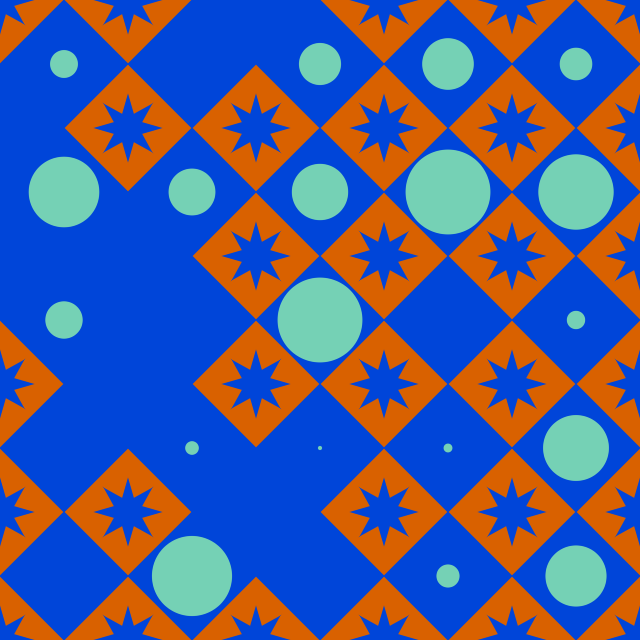
Reproduce this pattern procedurally as a three.js fragment shader.

```glsl
// Five by five lattice of pierced diamonds with a disc in each gap.
// Diamonds sit on the lattice corners and carry an eight-pointed star hole;
// hashed ranks choose which parts are left out and how large each disc is.

varying vec2 vUv;

const vec3 BLUE = vec3(0.0, 0.27, 0.85);
const vec3 ORANGE = vec3(0.85, 0.38, 0.0);
const vec3 TEAL = vec3(0.46, 0.82, 0.71);

// Lengths are in units of one repeat
const float REPEATS = 5.0;
const float DIAMOND_HALF = 0.495;
const float STAR_POINTS = 8.0;
const float STAR_TIP = 0.27;
const float STAR_NOTCH = 0.12;
const float DISC_MIN = 0.016;
const float DISC_MAX = 0.35;
const float EDGE = 0.005;

const float MISSING_DIAMONDS = 6.0;
const float MISSING_DISCS = 6.0;
const float DIAMOND_SEED = 3.7;
const float DISC_SEED = 11.3;
const float PI = 3.14159;

float hash(vec2 p) {
  return fract(sin(dot(p, vec2(127.1, 311.7))) * 43758.5453);
}

// Number of sites in a square grid whose hash is below that of this site
float hashRank(vec2 site, float gridSize, float seed) {
  float own = hash(site + seed);
  float lower = 0.0;
  for (int j = 0; j < 6; j++) {
    for (int i = 0; i < 6; i++) {
      vec2 other = vec2(float(i), float(j));
      bool inGrid = max(other.x, other.y) < gridSize;
      if (inGrid && hash(other + seed) < own) lower += 1.0;
    }
  }
  return lower;
}

float diamondDistance(vec2 p) {
  return (abs(p.x) + abs(p.y) - DIAMOND_HALF) * sqrt(0.5);
}

// Fold the plane into half of one point, then measure to its slanted side
float starDistance(vec2 p) {
  float sector = 2.0 * PI / STAR_POINTS;
  float angle = abs(mod(atan(p.y, p.x) + 0.5 * sector, sector) - 0.5 * sector);
  vec2 folded = length(p) * vec2(cos(angle), sin(angle));
  vec2 tip = vec2(STAR_TIP, 0.0);
  vec2 notch = STAR_NOTCH * vec2(cos(0.5 * sector), sin(0.5 * sector));
  vec2 side = normalize(notch - tip);
  return dot(folded - tip, vec2(side.y, -side.x));
}

float fill(float dist) {
  return 1.0 - smoothstep(-EDGE, EDGE, dist);
}

void main() {
  vec2 p = vUv * REPEATS;
  vec3 color = BLUE;

  // Pierced diamonds on the corners
  vec2 corner = floor(p + 0.5);
  float cornerRank = hashRank(corner, REPEATS + 1.0, DIAMOND_SEED);
  float diamond = max(diamondDistance(p - corner), -starDistance(p - corner));
  float diamondShown = step(MISSING_DIAMONDS - 0.5, cornerRank);
  color = mix(color, ORANGE, fill(diamond) * diamondShown);

  // Discs in the cell centres, with evenly spread radii in hashed order
  vec2 cell = floor(p);
  float sizeRank = hashRank(cell, REPEATS, DISC_SEED) - MISSING_DISCS;
  float largestRank = REPEATS * REPEATS - MISSING_DISCS - 1.0;
  float radius = mix(DISC_MIN, DISC_MAX, sizeRank / largestRank);
  float disc = length(p - cell - 0.5) - radius;
  color = mix(color, TEAL, fill(disc) * step(-0.5, sizeRank));

  gl_FragColor = vec4(color, 1.0);
}
```
